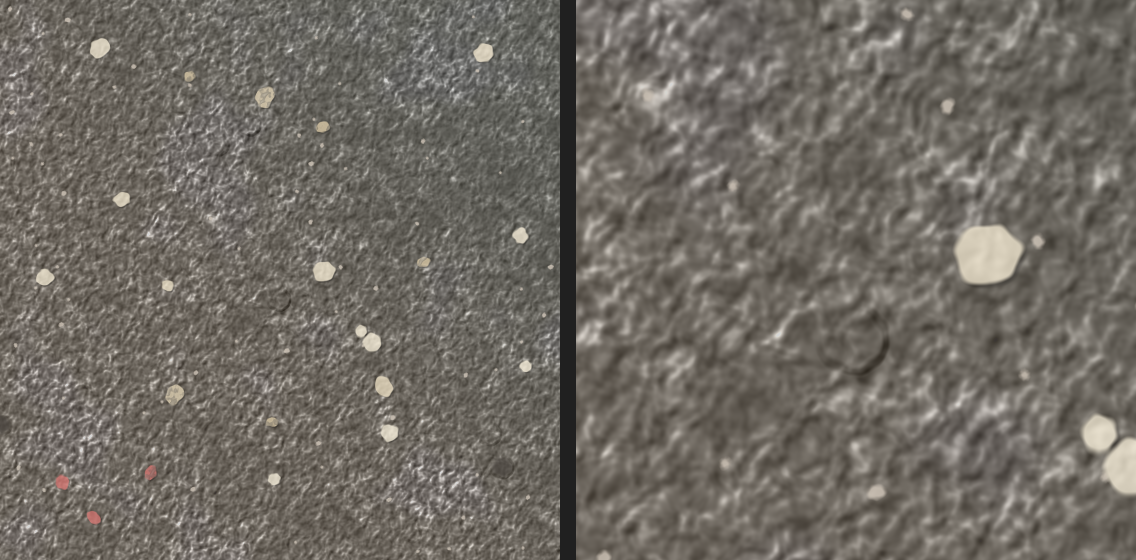
Left: the whole. Right: its middle third, enlarged.
A Shadertoy shader for this texture:

```glsl
// Worn grey-brown asphalt with diagonal grain, scattered paper confetti and faint ring marks.

vec2 hash2(vec2 p) {
    vec3 k = fract(p.xyx * vec3(0.1031, 0.1030, 0.0973));
    k += dot(k, k.yzx + 33.33);
    return fract((k.xx + k.yz) * k.zy);
}

float gradientDot(vec2 cell, vec2 offset) {
    float angle = 6.2832 * hash2(cell).x;
    return dot(vec2(cos(angle), sin(angle)), offset);
}

float gradientNoise(vec2 p) {
    vec2 i = floor(p), f = p - i;
    vec2 u = f * f * f * (f * (f * 6.0 - 15.0) + 10.0);
    vec2 e = vec2(1, 0);
    return mix(mix(gradientDot(i, f), gradientDot(i + e, f - e), u.x),
               mix(gradientDot(i + e.yx, f - e.yx), gradientDot(i + 1.0, f - 1.0), u.x), u.y);
}

mat2 rotation(float angle) {
    float c = cos(angle), s = sin(angle);
    return mat2(c, s, -s, c);
}

// Height of the stone grain, slightly stretched along the rising diagonal
float grainHeight(vec2 p) {
    p += 0.004 * vec2(gradientNoise(p * 45.0), gradientNoise(p * 45.0 + 71.0));
    vec2 q = rotation(-0.95) * p + 3.0;
    return gradientNoise(q * vec2(58, 88)) + 0.75 * gradientNoise(q * vec2(108, 150) + 40.0)
         + 0.3 * gradientNoise(p * 210.0 + 90.0);
}

// Coverage of a ragged, slightly oval paper disc
float paperDisc(vec2 p, float radius, float seed) {
    vec2 q = rotation(seed * 6.28) * p;
    float ragged = 0.3 * radius * gradientNoise(q / radius * 1.3 + seed * 50.0);
    float d = length(q * vec2(1.0, 1.0 + 0.35 * seed)) - radius + ragged;
    return 1.0 - smoothstep(-0.002, 0.002, d);
}

void mainImage(out vec4 fragColor, in vec2 fragCoord) {
    vec2 uv = fragCoord / iResolution.y;

    // Soft relief lit from the upper left over mottled pale patches
    float height = grainHeight(uv);
    float relief = height - grainHeight(uv + vec2(-0.003, 0.003));
    float patches = gradientNoise(uv * 4.0 + 8.0) + 0.7 * gradientNoise(uv * 11.0 + 20.0);
    float mottle = gradientNoise(uv * 27.0 + 60.0);
    float cool = smoothstep(0.7, 1.9, uv.x + uv.y);
    float grain = (2.3 * height + 0.9 * relief) * (1.0 + 0.35 * patches + 0.5 * mottle - 0.25 * cool);
    grain += 0.7 * patches + 1.1 * mottle;

    // Tone and tint: warm at the lower left, cooler towards the upper right
    float bright = max(grain, 0.0);
    float tone = 0.437 + 0.07 * grain + 0.021 * bright * bright - 0.03 * cool;
    vec3 tint = mix(vec3(0.0, 0.025, 0.058), vec3(0.014, 0.012, 0.034), cool);
    tint.z -= 0.015 * smoothstep(0.1, 0.5, patches);
    vec3 color = clamp(vec3(tone) - tint, 0.2, 0.84);

    // Faint pressed rings and a few dark stains
    for (int i = 0; i < 8; i++) {
        vec2 rnd = hash2(vec2(i, 57));
        vec2 p = uv - hash2(vec2(i, 31));
        float radius = 0.014 + 0.006 * rnd.x;
        float dist = length(p) + 0.003 * gradientNoise(p * 90.0);
        float ring = 1.0 - smoothstep(0.001, 0.004, abs(dist - radius));
        float glint = dot(p, vec2(-0.7, 0.7)) / radius;
        color += ring * (0.07 * glint - 0.07) * (0.5 + 0.5 * rnd.y);
        if (i < 2) color = mix(color, vec3(0.28, 0.26, 0.24),
                               0.65 * (1.0 - smoothstep(0.6, 1.05, dist / radius)));
    }

    // Tiny pale chips, one at most in each cell
    vec2 cell = floor(uv * 22.0);
    vec2 chance = hash2(cell + 113.0);
    vec2 chipPos = (cell + 0.2 + 0.6 * hash2(cell + 211.0)) / 22.0;
    float chip = paperDisc(uv - chipPos, 0.0025 + 0.0028 * chance.y * chance.y, chance.y);
    color = mix(color, vec3(0.80, 0.76, 0.71), chip * 0.85 * step(chance.x, 0.16));

    // Confetti: cream and tan everywhere, pink near the lower left corner
    for (int i = 0; i < 22; i++) {
        vec2 rnd = hash2(vec2(i, 5));
        vec2 center = hash2(vec2(i, 19));
        bool pink = i > 18;
        if (pink) center = 0.03 + center * vec2(0.25, 0.16);
        float radius = pink ? 0.013 : mix(0.010, 0.020, rnd.x);
        vec2 p = uv - center;
        vec3 paper = mix(vec3(0.88, 0.85, 0.78), vec3(0.80, 0.74, 0.62), rnd.y * rnd.y);
        if (pink) paper = vec3(0.78, 0.47, 0.45);
        float shadow = paperDisc(p - vec2(0.002, -0.002), radius, rnd.y);
        color *= 1.0 - 0.25 * shadow;
        float worn = 0.95 - 0.4 * step(0.8, rnd.y) * smoothstep(-0.2, 0.3, height);
        paper += 0.02 * grain;
        color = mix(color, paper, worn * paperDisc(p, radius, rnd.y));
    }

    fragColor = vec4(color, 1.0);
}
```
